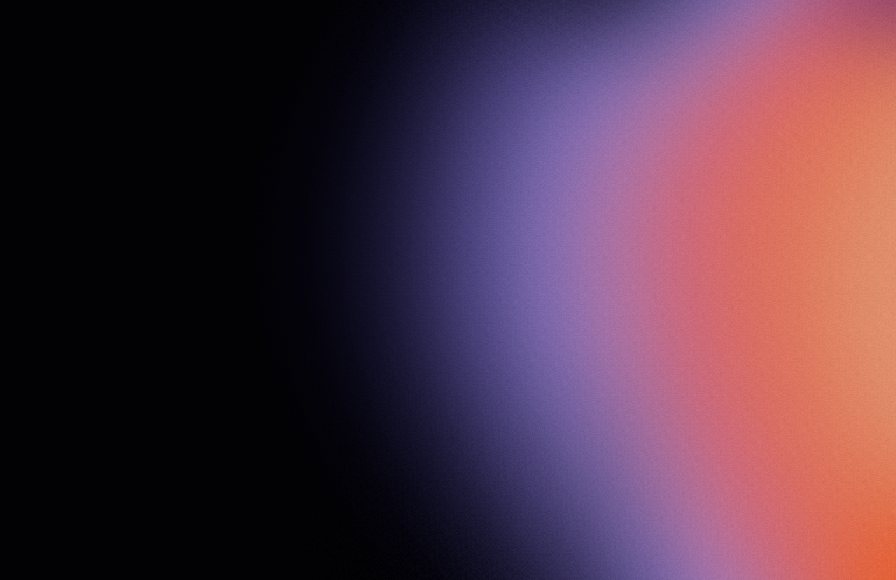
A Shadertoy shader for this background:

```glsl
// Soft dusk glow: black on the left melts through violet and pink into orange.
// A bent horizontal coordinate indexes a smoothly blended colour ramp, then
// local glows, corner shading and fine grain are laid over it.

float hash(vec2 p) {
    return fract(sin(dot(p, vec2(127.1, 311.7))) * 43758.5453);
}

// Soft round falloff around a centre
float glow(vec2 p, vec2 centre, vec2 size) {
    vec2 q = (p - centre) / size;
    return exp(-dot(q, q));
}

// Evenly spaced colours blended with normalised Gaussian weights
vec3 duskRamp(float t) {
    const vec3 stops[10] = vec3[10](
        vec3(0.008, 0.008, 0.014), vec3(0.015, 0.010, 0.050),
        vec3(0.100, 0.090, 0.210), vec3(0.280, 0.250, 0.480),
        vec3(0.480, 0.420, 0.700), vec3(0.670, 0.455, 0.660),
        vec3(0.805, 0.405, 0.480), vec3(0.860, 0.425, 0.365),
        vec3(0.870, 0.480, 0.360), vec3(0.870, 0.560, 0.430));
    vec3 sum = vec3(0.0);
    float total = 0.0;
    float position = clamp((t - 0.28) / 0.08, 0.0, 9.0);
    for (int i = 0; i < 10; i++) {
        float offset = position - float(i);
        float weight = exp(-1.5 * offset * offset);
        sum += weight * stops[i];
        total += weight;
    }
    return sum / total;
}

void mainImage(out vec4 fragColor, in vec2 fragCoord) {
    vec2 uv = fragCoord / iResolution.xy;

    // Bend the bands: they curve away faster above the middle than below
    float rise = uv.y - 0.58;
    float upperBend = mix(0.5, 1.05, smoothstep(0.45, 0.85, uv.x));
    float bend = rise > 0.0 ? upperBend : 0.38;
    vec3 color = duskRamp(uv.x - bend * rise * rise);

    // Dim the violet towards the upper and lower edges
    float violetZone = 1.0 - smoothstep(0.62, 0.82, uv.x);
    color *= 1.0 - 0.2 * violetZone * smoothstep(0.5, 0.0, uv.y);
    color *= 1.0 - 0.3 * glow(uv, vec2(0.67, 1.04), vec2(0.12, 0.14));

    // Warm lights on the right and a plum shade in the top corner
    color = mix(color, vec3(0.88, 0.57, 0.43), 0.6 * glow(uv, vec2(1.02, 0.45), vec2(0.1, 0.22)));
    color = mix(color, vec3(0.90, 0.36, 0.17), 0.8 * glow(uv, vec2(1.02, -0.02), vec2(0.1, 0.17)));
    color = mix(color, vec3(0.55, 0.26, 0.42), 0.85 * glow(uv, vec2(1.02, 1.04), vec2(0.12, 0.13)));

    // Fine grain, fainter in the dark
    float grain = hash(floor(uv * vec2(768.0, 500.0))) - 0.5;
    color += grain * 0.035 * smoothstep(0.25, 0.6, uv.x);

    fragColor = vec4(clamp(color, 0.0, 1.0), 1.0);
}
```
